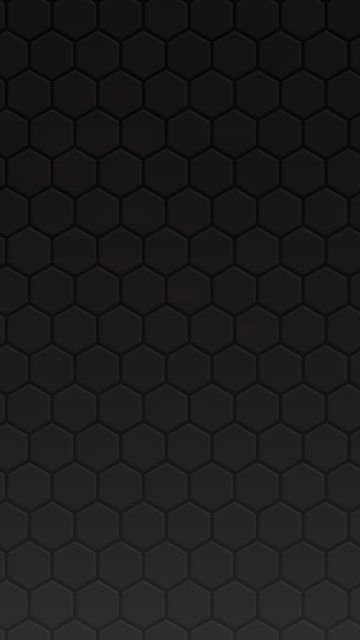
This pattern is drawn by a WebGL 1 fragment shader. Its source:

```glsl
precision highp float;
// Dark embossed honeycomb: pointy-top hexagonal plates split by black grooves.
// A two-lattice hexagon distance gives grooves and lit rims; a vertical ramp
// brightens the plates downward, and stretched noise adds faint warm smudges.

uniform vec2 u_resolution;

const float CELL_WIDTH = 0.1268;              // hexagon width / canvas width
const vec2 FIRST_CENTER = vec2(0.1447, 1.626); // a cell center, canvas widths
const float ROW_SQUEEZE = 1.007;              // slight vertical compression
const vec2 LATTICE = vec2(1.0, 1.7320508);
const float GROOVE_HALF = 0.034;              // in cell widths
const float RIM_INSET = 0.064;
const float RIM_WIDTH = 0.024;
const vec2 LIGHT_DIR = vec2(0.5, 0.866);
const float FACE_TOP = 0.076;
const float FACE_RISE = 0.104;
const float RIM_GAIN = 0.036;
const float CELL_VARIATION = 0.003;
const vec3 WARM_TINT = vec3(0.016, 0.006, 0.0);

float hash(vec2 p) {
  return fract(sin(dot(p, vec2(127.1, 311.7))) * 43758.545);
}

float valueNoise(vec2 p) {
  vec2 i = floor(p);
  vec2 f = fract(p);
  f = f * f * (3.0 - 2.0 * f);
  float low = mix(hash(i), hash(i + vec2(1.0, 0.0)), f.x);
  float high = mix(hash(i + vec2(0.0, 1.0)), hash(i + 1.0), f.x);
  return mix(low, high, f.y);
}

// Offset from the nearest of two interleaved rectangular lattices.
vec2 hexLocal(vec2 p) {
  vec2 a = mod(p + 0.5 * LATTICE, LATTICE) - 0.5 * LATTICE;
  vec2 b = mod(p, LATTICE) - 0.5 * LATTICE;
  return dot(a, a) < dot(b, b) ? a : b;
}

void main() {
  vec2 canvas = gl_FragCoord.xy / u_resolution.x;
  float descent = 1.0 - gl_FragCoord.y / u_resolution.y;
  vec2 p = (canvas - FIRST_CENTER) * vec2(1.0, ROW_SQUEEZE) / CELL_WIDTH;
  float pixel = 1.0 / (u_resolution.x * CELL_WIDTH);

  // Distance to the nearest side and that side's outward normal
  vec2 local = hexLocal(p);
  vec2 q = abs(local);
  float slanted = dot(q, vec2(0.5, 0.8660254));
  float inset = 0.5 - max(q.x, slanted);
  vec2 normal = q.x > slanted ? vec2(1.0, 0.0) : vec2(0.5, 0.8660254);
  normal *= vec2(local.x < 0.0 ? -1.0 : 1.0, local.y < 0.0 ? -1.0 : 1.0);
  float facing = dot(normal, LIGHT_DIR);

  // Plate brightness with a tiny per-cell difference
  vec2 cell = floor((p - local) * vec2(2.0, 2.0 / LATTICE.y) + 0.5);
  float face = FACE_TOP + FACE_RISE * descent * descent;
  face += CELL_VARIATION * (hash(cell) - 0.5);

  // Lit upper and right rims, soft shade on the opposite sides
  float rim = 1.0 - smoothstep(0.0, RIM_WIDTH + pixel, abs(inset - RIM_INSET));
  float shade = 1.0 - smoothstep(GROOVE_HALF, 0.12, inset);
  face += RIM_GAIN * rim * max(facing, 0.0);
  face -= 0.012 * shade * max(-facing, 0.0);

  // Groove, softer in contrast towards the bottom
  float groove = 1.0 - smoothstep(GROOVE_HALF - pixel, GROOVE_HALF + pixel, inset);
  float depth = mix(0.050, 0.040, descent);
  float level = mix(face, FACE_TOP + FACE_RISE * descent * descent - depth, groove);

  // Faint horizontal smudges, strongest around the middle
  float smudge = smoothstep(0.62, 0.95, valueNoise(canvas * vec2(6.0, 22.0)));
  smudge *= 1.0 - smoothstep(0.1, 0.4, abs(descent - 0.42));
  vec3 color = vec3(level) + WARM_TINT * smudge * (1.0 - groove);

  gl_FragColor = vec4(color, 1.0);
}
```
